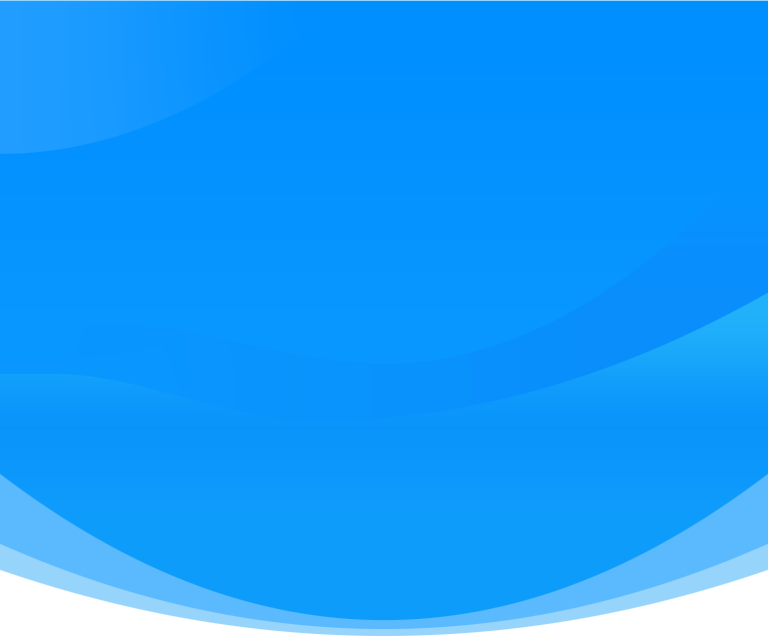
This background is drawn by a Shadertoy shader. Its source:

```glsl
const vec3 SKY_TOP    = vec3(0.000, 0.560, 1.000);
const vec3 SKY_LOW    = vec3(0.035, 0.592, 0.998);
const vec3 CORNER     = vec3(0.125, 0.615, 1.000);
const vec3 BAND_LEFT  = vec3(0.035, 0.580, 0.990);
const vec3 BAND_RIGHT = vec3(0.035, 0.555, 0.990);
const vec3 CREST      = vec3(0.130, 0.695, 0.980);
const vec3 TROUGH     = vec3(0.038, 0.582, 0.985);
const vec3 DEEP       = vec3(0.055, 0.610, 0.985);
const vec3 RIM_INNER  = vec3(0.355, 0.730, 0.995);
const vec3 RIM_OUTER  = vec3(0.590, 0.830, 0.990);
const vec3 PAPER      = vec3(1.0);

// Each bowl: height of its lowest point, rise at the sides
const vec2 BOWL_INNER = vec2(0.025, 0.230);
const vec2 BOWL_MID   = vec2(0.011, 0.134);
const vec2 BOWL_OUTER = vec2(0.000, 0.104);
const float TOP_LINE  = 0.0016;

// Antialiased coverage of the side where d is positive
float cover(float d) {
    return clamp(0.5 + d / max(fwidth(d), 1e-5), 0.0, 1.0);
}

float bowl(float x, vec2 shape) {
    float t = 2.0 * x - 1.0;
    return shape.x + shape.y * t * t;
}

// Left shoulder sinking to a trough, then a parabolic rise on the right
float wave(float x, float trough, float shoulder, vec2 fall, float rise) {
    float right = max(x - fall.y, 0.0);
    return trough + shoulder * (1.0 - smoothstep(fall.x, fall.y, x))
         + rise * right * right;
}

void mainImage(out vec4 fragColor, in vec2 fragCoord) {
    vec2 p = fragCoord / iResolution.xy;

    // Backdrop
    vec3 color = mix(SKY_LOW, SKY_TOP, smoothstep(0.35, 1.0, p.y));

    // Glow in the upper left corner
    float cornerEdge = 0.758 + 1.206 * p.x * p.x;
    float cornerFade = 1.0 - smoothstep(0.0, 0.44, p.x);
    color = mix(color, CORNER, cover(p.y - cornerEdge) * cornerFade);

    // Darker band, fading out at its left and upper ends
    float bandEdge = wave(p.x, 0.428, 0.062, vec2(0.14, 0.50), 1.38);
    float bandFade = smoothstep(0.08, 0.40, p.x)
                   * (1.0 - smoothstep(0.54, 0.74, p.y));
    vec3 band = mix(BAND_LEFT, BAND_RIGHT, smoothstep(0.3, 0.9, p.x));
    color = mix(color, band, cover(bandEdge - p.y) * bandFade);

    // Front wave with a bright crest
    float waveEdge = wave(p.x, 0.338, 0.074, vec2(0.07, 0.41), 0.58);
    vec3 water = mix(DEEP, TROUGH, smoothstep(0.18, 0.335, p.y));
    water = mix(water, CREST, smoothstep(0.325, 0.52, p.y));
    color = mix(color, water, cover(waveEdge - p.y));

    // Nested bowls and the paper below them
    color = mix(color, RIM_INNER, cover(bowl(p.x, BOWL_INNER) - p.y));
    color = mix(color, RIM_OUTER, cover(bowl(p.x, BOWL_MID) - p.y));
    color = mix(color, PAPER, cover(bowl(p.x, BOWL_OUTER) - p.y));

    // Pale hairline along the top
    color = mix(color, RIM_OUTER, cover(p.y - 1.0 + TOP_LINE));

    fragColor = vec4(color, 1.0);
}
```
